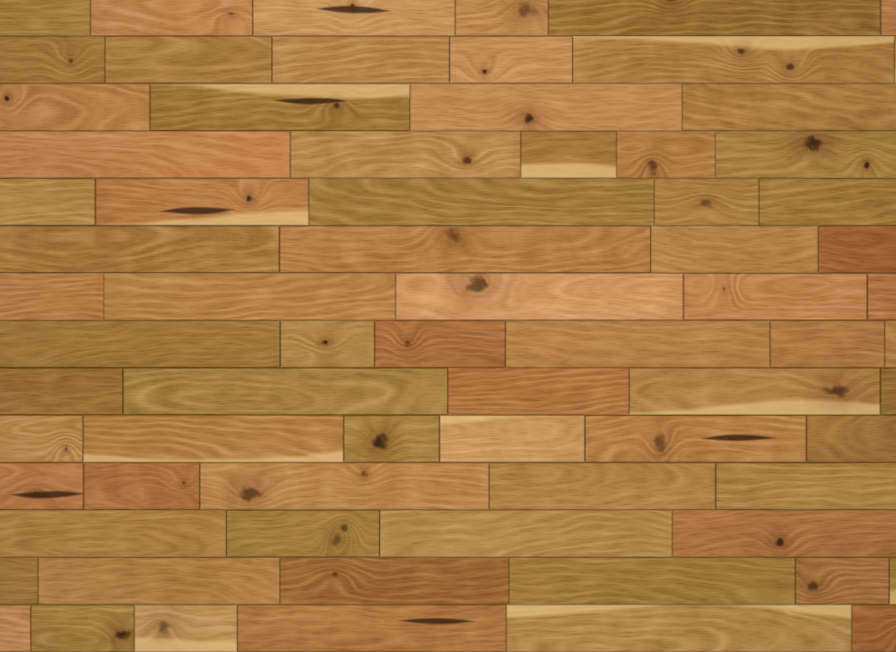
Write a Shadertoy shader that draws this texture.

```glsl
// Oak strip floor: equal rows cut into planks of random length, each with its own tone and hue.
// Grain is the contour set of a stretched, sine-warped cone that bends round the knots;
// stretched cellular noise adds fibres and pores, some planks get sapwood or a dark split.

const float ROWS = 13.76;          // rows over the canvas height
const float MIN_LENGTH = 0.14;     // plank length, in canvas heights
const float EXTRA_LENGTH = 0.46;
const float JOINT = 0.025;         // joint half width, in rows
const float RING_TONE = 0.17;      // strength of the growth rings
const float FIBRE_TONE = 0.30;
const float KNOT_CHANCE = 0.36;    // for each of two possible knots in a plank
const float SAPWOOD_CHANCE = 0.13;
const float SPLIT_CHANCE = 0.08;
const vec3 DARK_OAK  = vec3(0.53, 0.35, 0.16);
const vec3 MID_OAK   = vec3(0.68, 0.49, 0.27);
const vec3 LIGHT_OAK = vec3(0.81, 0.63, 0.42);
const vec3 SAPWOOD   = vec3(0.88, 0.74, 0.50);
const vec3 KNOT_HALO = vec3(0.47, 0.28, 0.13);
const vec3 KNOT_CORE = vec3(0.17, 0.10, 0.06);
const vec3 RUDDY     = vec3(0.035, -0.014, 0.012);  // hue shift, added or removed

float hash(vec2 p) {
    vec3 q = fract(p.xyx * vec3(0.1031, 0.1030, 0.0973));
    q += dot(q, q.yzx + 33.33);
    return fract((q.x + q.y) * q.z);
}

// Distance to the nearest scattered point
float cellular(vec2 p) {
    vec2 cell = floor(p), f = fract(p);
    float nearest = 2.0;
    for (int y = -1; y <= 1; y++)
    for (int x = -1; x <= 1; x++) {
        vec2 o = vec2(x, y), c = cell + o;
        vec2 point = o + vec2(hash(c), hash(c + 57.0)) - f;
        nearest = min(nearest, dot(point, point));
    }
    return sqrt(nearest);
}

// Layered sines, roughly -1 to 1
float waves(vec2 p) {
    float sum = 0.0, amp = 0.5;
    for (int i = 0; i < 4; i++) {
        p = mat2(0.8, 0.6, -0.6, 0.8) * p * 1.7 + vec2(1.3, 2.1);
        sum += amp * sin(p.x + 1.4 * sin(p.y));
        amp *= 0.55;
    }
    return sum;
}

vec3 floorColour(vec2 uv, float pixel) {
    // Walk along the row to the plank that holds this point
    float row = floor(uv.y * ROWS);
    float left = -0.5 * hash(vec2(row, 91.0)), len = 0.0;
    vec2 id = vec2(row, 0.0);
    for (int i = 0; i < 30; i++) {
        id = vec2(row + 3.0, float(i) + 11.0);
        float h = hash(id);
        len = MIN_LENGTH + EXTRA_LENGTH * h * h;
        if (uv.x < left + len) break;
        left += len;
    }
    len *= ROWS;
    vec2 p = vec2((uv.x - left) * ROWS, fract(uv.y * ROWS));   // plank space, in rows
    vec2 seed = 40.0 * vec2(hash(id + 100.0), hash(id + 200.0));
    float warp = waves(p * vec2(0.45, 1.3) + seed);

    // Knots: stain, core and the bend they give to the grain
    float halo = 0.0, core = 0.0, bend = 0.0;
    for (int k = 0; k < 2; k++) {
        vec2 key = id + 300.0 + 50.0 * float(k);
        float present = step(hash(key), KNOT_CHANCE);
        float size = hash(key + 5.0);
        float radius = 0.06 + 0.17 * size * size;
        vec2 centre = vec2(len * mix(0.1, 0.9, hash(key + 9.0)), mix(0.2, 0.8, hash(key + 13.0)));
        vec2 q = (p - centre) * vec2(mix(0.6, 1.3, hash(key + 17.0)), 1.0);
        float d = length(q) + 0.35 * radius * waves(p * 7.0 + seed);
        float strength = present * mix(0.45, 1.0, hash(key + 21.0));
        halo = max(halo, strength * exp(-d * d / (3.5 * radius * radius)));
        core = max(core, strength * (1.0 - smoothstep(radius * 0.2, radius, d)));
        bend += present * 0.4 * exp(-dot(q, q) * 7.0);
    }

    // Growth rings and fibres that follow them
    vec2 heart = vec2(len * hash(id + 400.0), mix(-0.8, 1.8, hash(id + 410.0)));
    float grain = length((p - heart) * vec2(0.15, 1.0)) + 0.16 * warp + bend;
    float ring = 0.5 + 0.5 * sin(6.2832 * grain * mix(4.0, 8.0, hash(id + 420.0)));
    float fibre = cellular(vec2(p.x * 1.3, grain * 13.0) + seed);
    float pore = cellular(vec2(p.x * 2.6, p.y * 24.0 + warp) + seed);
    float fleck = waves(p * vec2(3.2, 2.2) + seed.yx);

    // Plank tone and hue
    float tone = mix(0.17, 0.87, 0.5 * (hash(id + 500.0) + hash(id + 510.0)));
    tone += RING_TONE * (ring * ring - 0.4) * mix(0.4, 1.2, hash(id + 520.0));
    tone += FIBRE_TONE * (fibre - 0.5) + 0.07 * warp;
    tone += 0.09 * fleck * hash(id + 530.0) - 0.12 * (1.0 - smoothstep(0.08, 0.4, pore));
    vec3 colour = mix(DARK_OAK, MID_OAK, clamp(tone * 2.0, -0.3, 1.0));
    colour = mix(colour, LIGHT_OAK, clamp(tone * 2.0 - 1.0, 0.0, 1.2));
    colour += RUDDY * (2.0 * hash(id + 540.0) - 1.0);

    // Sapwood along one edge, then a tapering split
    float side = hash(id + 600.0) < 0.5 ? p.y : 1.0 - p.y;
    float reach = 0.16 + 0.14 * sin(p.x * 0.7 + seed.x) + 0.06 * warp;
    float sap = step(hash(id + 610.0), SAPWOOD_CHANCE) * (1.0 - smoothstep(reach - 0.06, reach + 0.06, side));
    colour = mix(colour, SAPWOOD, 0.7 * sap);
    float along = (p.x - len * mix(0.25, 0.75, hash(id + 620.0))) / 0.8;
    float across = abs(p.y - mix(0.25, 0.75, hash(id + 630.0)) - 0.06 * warp);
    float split = 0.075 * (1.0 - along * along);
    float crack = step(hash(id + 640.0), SPLIT_CHANCE) * (1.0 - smoothstep(split - 0.04, split + 0.02, across));
    colour = mix(colour, KNOT_HALO, 0.6 * halo);
    colour = mix(colour, KNOT_CORE, max(0.85 * core, 0.75 * crack * step(abs(along), 1.0)));

    // Joints and soft room light
    float edge = min(min(p.y, 1.0 - p.y), min(p.x, len - p.x));
    float joint = 1.0 - smoothstep(0.0, JOINT + 0.5 * pixel * ROWS, edge);
    colour *= 1.0 - joint * mix(0.18, 0.42, hash(id + 700.0));
    vec2 fromLight = uv - vec2(0.5 * iResolution.x / iResolution.y, 0.6);
    return colour * (1.04 - 0.12 * dot(fromLight, fromLight));
}

void mainImage(out vec4 fragColor, in vec2 fragCoord) {
    float pixel = 1.0 / iResolution.y;
    vec3 sum = vec3(0.0);
    for (int i = 0; i < 4; i++) {   // four samples smooth every edge
        vec2 offset = vec2(i % 2, i / 2) * 0.5 - 0.25;
        sum += floorColour((fragCoord + offset) * pixel, pixel);
    }
    fragColor = vec4(sum * 0.25, 1.0);
}
```
